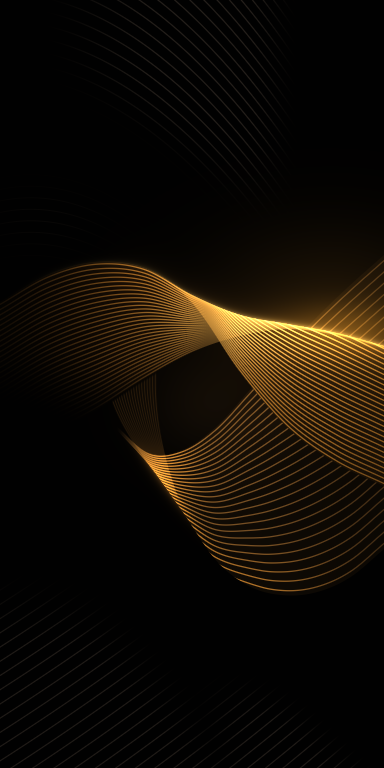
Reproduce this background procedurally as a Shadertoy shader.

```glsl
// Smooth curve through nine evenly spaced heights, straight at its ends
float spline(float knots[9], float u) {
    float t = clamp(u, 0.0, 1.0) * 8.0;
    int i = min(int(t), 7);
    float f = t - float(i);
    float b = knots[i], c = knots[i + 1];
    float a = i > 0 ? knots[max(i - 1, 0)] : 2.0 * b - c;
    float d = i < 7 ? knots[min(i + 2, 8)] : 2.0 * c - b;
    return b + 0.5 * f * (c - a + f * (2.0 * a - 5.0 * b + 4.0 * c - d
             + f * (3.0 * (b - c) + d - a)));
}

// Fill of a band whose parameter s runs 0..1 across it
float band(float s) {
    float slope = max(length(vec2(dFdx(s), dFdy(s))), 1e-5);
    return clamp(0.5 + s / slope, 0.0, 1.0) * clamp(0.5 + (1.0 - s) / slope, 0.0, 1.0);
}

// Evenly spaced strands along s, averaged where they crowd together
float strands(float s, float count, float halfWidth) {
    float slope = max(length(vec2(dFdx(s), dFdy(s))), 1e-5);
    float spacing = 1.0 / (count * slope);
    float radius = halfWidth * iResolution.x;
    float dist = abs(fract(s * count) - 0.5) * spacing;
    float ink = clamp(radius + 0.5 - dist, 0.0, 1.0) * min(1.0, 2.0 * radius);
    float average = min(0.55, 2.0 * radius / spacing);
    return mix(ink, average, smoothstep(0.4, 0.75, 1.0 / spacing));
}

float bump(vec2 p, vec2 center, vec2 radius) {
    vec2 q = (p - center) / radius;
    return exp(-dot(q, q));
}

void mainImage(out vec4 fragColor, in vec2 fragCoord) {
    vec2 p = fragCoord / iResolution.xy * vec2(1.0, 2.0);
    float x = p.x, y = p.y;
    vec3 gold = vec3(0.95, 0.61, 0.21);
    vec3 paleGold = vec3(1.0, 0.82, 0.42);
    vec3 bronze = vec3(0.72, 0.48, 0.22);
    vec3 ash = vec3(0.50, 0.43, 0.37);

    // Ribbon boundaries
    float crest = spline(float[9](1.214, 1.285, 1.318, 1.303, 1.232, 1.18, 1.156, 1.133, 1.099), x);
    float wingBase = spline(float[9](0.79, 0.865, 0.932, 1.013, 1.083, 1.125, 1.143, 1.128, 1.094), x);
    float sailBase = spline(float[9](1.21, 1.28, 1.314, 1.3, 1.211, 1.031, 0.885, 0.794, 0.734), x);
    float u = (x - 0.3) / 0.7;
    float bowlTop = spline(float[9](0.893, 0.82, 0.828, 0.888, 0.984, 1.082, 1.174, 1.258, 1.336), u);
    float bowlBase = spline(float[9](0.885, 0.789, 0.668, 0.541, 0.473, 0.45, 0.458, 0.497, 0.57), u);

    // Strand families; the lifted edges let strands meet a rim at an angle
    float wingS = (crest - y) / max(crest - wingBase, 0.003);
    float wing = band(wingS) * (1.0 - smoothstep(0.15 + 1.8 * x, 0.65 + 2.0 * x, wingS));
    float wingStrand = wing * strands(wingS, 31.0, 0.0017);

    float sailS = (crest - y) / max(crest - sailBase, 0.003);
    float sail = band(sailS) * smoothstep(0.39, 0.5, x);
    float sailTop = crest + 0.22 * (1.0 - x);
    float sailStrand = sail * strands((sailTop - y) / max(sailTop - sailBase, 0.003), 27.0, 0.0017);

    float bowlS = (bowlTop - y) / max(bowlTop - bowlBase, 0.003);
    float bowl = band(bowlS) * smoothstep(0.3, 0.37, x) * (1.0 - 0.93 * sail) * (1.0 - wing);
    float bowlFloor = bowlBase - 0.1 * (1.0 - smoothstep(0.35, 0.68, x));
    float bowlStrand = bowl * strands((bowlTop - y) / max(bowlTop - bowlFloor, 0.003), 26.0, 0.0017);

    float drop = max((1.0 - y) / 0.3, 0.0);
    float veilLeft = 0.28 + 0.185 * pow(drop, 1.5);
    float veilRight = 0.408 + 0.058 * drop * drop;
    float veilS = (x - veilLeft) / max(veilRight - veilLeft, 0.003);
    float veil = band(veilS) * smoothstep(0.0, 0.01, wingBase - y) * smoothstep(0.66, 0.74, y);
    float veilStrand = veil * strands(veilS, 18.0, 0.0012);

    // Ambient glow
    vec3 color = vec3(0.004, 0.003, 0.002);
    color += vec3(0.11, 0.072, 0.022) * bump(p, vec2(0.86, 1.19), vec2(0.31, 0.21));
    color += vec3(0.26, 0.17, 0.04) * bump(p, vec2(0.9, 1.14), vec2(0.17, 0.07));
    color += vec3(0.06, 0.04, 0.018) * bump(p, vec2(0.55, 0.94), vec2(0.17, 0.14));

    // Lower bowl and its fine veil
    float neck = bump(p, vec2(0.43, 0.77), vec2(0.09, 0.13));
    float rim = smoothstep(0.75, 1.0, bowlS) * (1.0 - smoothstep(0.65, 1.0, x));
    float bowlLight = 0.55 + 0.3 * neck + 0.12 * rim - 0.25 * smoothstep(0.65, 1.0, x);
    color += mix(bronze, gold, clamp(neck + rim, 0.0, 1.0)) * bowlLight * bowlStrand;
    color += vec3(0.08, 0.053, 0.02) * bowl * (1.0 - 0.5 * x);
    color += gold * exp(-abs(y - bowlBase) / 0.014) * 0.3 * neck * smoothstep(0.3, 0.4, x);
    color += gold * veilStrand * (0.12 + 0.32 * smoothstep(0.4, 0.9, drop));
    color += vec3(0.025, 0.016, 0.006) * veil;

    // Upper wing and right sail, brightest along the shared crest
    float heat = bump(p, vec2(0.72, 1.16), vec2(0.27, 0.10));
    float wingLight = (0.08 + 0.58 * smoothstep(0.0, 0.5, x)) * mix(1.0, 0.42, clamp(wingS, 0.0, 1.0));
    vec3 wingInk = mix(gold, paleGold, heat) * wingStrand * (wingLight + 0.25 * heat);
    float sailLight = mix(0.7, 0.5, clamp(sailS, 0.0, 1.0)) - 0.12 * smoothstep(0.8, 1.0, x);
    vec3 sailInk = mix(gold, paleGold, heat) * sailStrand * (sailLight + 0.25 * heat);
    color += max(wingInk, sailInk) + 0.3 * min(wingInk, sailInk);
    color += vec3(0.17, 0.095, 0.026) * wing * wingLight;
    color += vec3(0.085, 0.054, 0.017) * sail * (1.0 + 0.8 * heat);

    // Glowing crest line
    float offset = abs(y - crest);
    float along = smoothstep(0.2, 0.75, x);
    color += paleGold * exp(-offset / 0.006) * (0.04 * smoothstep(0.0, 0.2, x) + 0.4 * along);
    color += gold * exp(-offset / 0.03) * 0.15 * along;

    // Faint arcs above
    float arc = y + 0.95 * x * x;
    float arcMask = smoothstep(0.1, 0.42, x) * (1.0 - smoothstep(0.64, 0.78, x));
    arcMask *= smoothstep(1.74, 1.95, arc) * smoothstep(1.4, 1.7, y);
    color += ash * strands(arc / 3.0, 84.0, 0.0016) * arcMask * 0.27;
    float ripple = y + 1.3 * (x - 0.08) * (x - 0.08);
    color += ash * strands(ripple / 3.0, 100.0, 0.0013) * 0.06 * bump(p, vec2(0.12, 1.43), vec2(0.14, 0.08));

    // Faint diagonals below
    float diagonal = y - 0.64 * x - 0.12 * x * x + 1.0;
    float leftMask = smoothstep(0.0, 0.25, 0.78 - 1.1 * x - y) * (1.0 - smoothstep(0.3, 0.52, y));
    float rightMask = smoothstep(0.0, 0.15, 0.94 - 0.95 * x - y) * smoothstep(0.48, 0.65, x);
    rightMask *= 1.0 - smoothstep(0.12, 0.26, y);
    color += ash * strands(diagonal / 2.0, 54.0, 0.0015) * 0.24 * max(leftMask, rightMask);

    fragColor = vec4(min(color, 1.0), 1.0);
}
```
